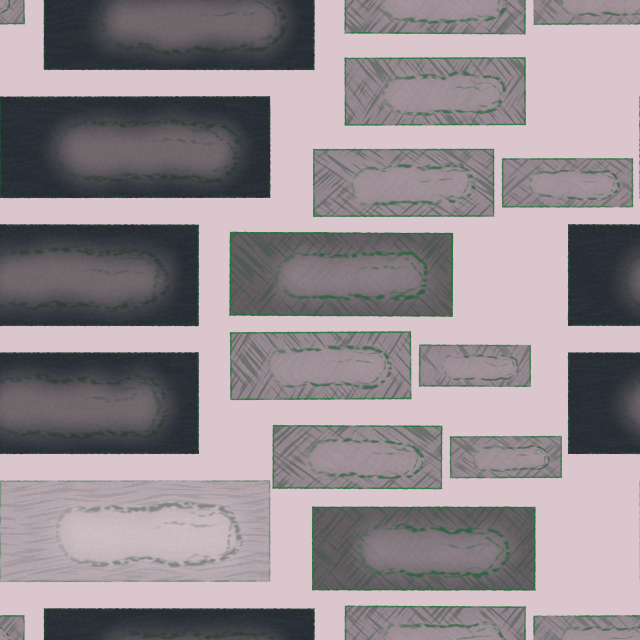
A three.js fragment shader for this pattern:

```glsl
// Loose brickwork of flat blocks on a pale pink ground, wrapping at the canvas edges.
// Each block is a box with a soft capsule-shaped glow, pencil cross-hatching made
// of stretched gradient noise, a wobbly green contour and a rough green border.
varying vec2 vUv;

const vec3 GROUND = vec3(0.86, 0.775, 0.805);
const vec3 DARK_RIM = vec3(0.16, 0.18, 0.21);
const vec3 DARK_CORE = vec3(0.44, 0.405, 0.42);
const vec3 MID_RIM = vec3(0.39, 0.365, 0.38);
const vec3 MID_CORE = vec3(0.54, 0.49, 0.52);
const vec3 GRAY_RIM = vec3(0.585, 0.53, 0.56);
const vec3 GRAY_CORE = vec3(0.635, 0.575, 0.605);
const vec3 LIGHT_RIM = vec3(0.705, 0.65, 0.68);
const vec3 LIGHT_CORE = vec3(0.80, 0.74, 0.765);
const vec3 HATCH_INK = vec3(0.24, 0.33, 0.28);
const vec3 LINE_INK = vec3(0.10, 0.40, 0.20);
const vec3 BORDER_INK = vec3(0.08, 0.47, 0.20);

const float TAU = 6.2832;
const float ASPECT = 0.375;      // block height over width
const float SOFT = 0.001;        // edge softness
const float BORDER = 0.0024;     // border thickness
const float LARGE_ROWS = 5.0;
const float SMALL_ROWS = 7.0;
const float LARGE_WIDTH = 0.423;
const float MID_WIDTH = 0.349;
const float GAP = 0.012;
const vec2 HATCH_SCALE = vec2(14.0, 205.0);   // along, across the strokes

vec2 gradientAt(vec2 cell) {
  vec3 h = fract(cell.xyx * vec3(0.1031, 0.1030, 0.0973));
  h += dot(h, h.yzx + 33.33);
  float a = TAU * fract((h.x + h.y) * h.z);
  return vec2(cos(a), sin(a));
}

float noise(vec2 p) {
  vec2 i = floor(p), f = p - i;
  vec2 u = f * f * f * (f * (f * 6.0 - 15.0) + 10.0);
  vec2 e = vec2(0.0, 1.0);
  return mix(
    mix(dot(gradientAt(i), f), dot(gradientAt(i + e.yx), f - e.yx), u.x),
    mix(dot(gradientAt(i + e), f - e), dot(gradientAt(i + e.yy), f - e.yy), u.x), u.y);
}

vec2 rotate(vec2 p, float a) {
  return vec2(cos(a) * p.x + sin(a) * p.y, cos(a) * p.y - sin(a) * p.x);
}

float hatch(vec2 p, float angle, float seed) {
  return smoothstep(0.03, 0.26, noise(rotate(p, angle) * HATCH_SCALE + seed * 17.3));
}

// Paints one block over col; ink sets the strength of the pencil work.
vec3 block(vec3 col, vec2 p, vec2 center, float w, vec3 rim, vec3 core,
           float ink, float angle, float seed) {
  vec2 d = p - center;
  d -= floor(d + 0.5);
  d = rotate(d, 0.007 * sin(seed * 2.4) * ink);
  vec2 halfSize = 0.5 * w * vec2(1.0, ASPECT);
  vec2 edge = abs(d) - halfSize;
  float box = max(edge.x, edge.y);
  if (box > 0.004) return col;
  float rough = noise(d * 190.0 + seed);
  box += 0.0008 * rough;

  // Capsule in units of half the block height
  vec2 q = d / halfSize.y;
  vec2 k = q - vec2(0.25, 0.07);
  k.y += 0.14 * noise(vec2(q.x * 1.3 + seed, sign(k.y) * 3.4));
  float cap = length(vec2(max(abs(k.x) - 1.25, 0.0), k.y)) - 0.53;
  float patches = noise(q * 1.1 + seed * 3.7);
  vec3 c = mix(core, rim, smoothstep(-0.45, 0.42, cap + 0.12 * patches));
  c += 0.02 * rough + 0.03 * patches * ink;

  // Cross-hatching, thick outside the capsule
  float strokes = hatch(d, angle, seed) * smoothstep(-0.35, 0.25, patches)
                + hatch(d, -angle - 0.12, seed + 5.0) * smoothstep(-0.25, 0.3, -patches + 0.1);
  float cover = mix(0.12, 1.0, smoothstep(-0.12, 0.2, cap));
  c = mix(c, HATCH_INK, min(strokes, 1.0) * cover * ink * 0.62);

  // Contour, its loose echo and a stray inner line
  float wobble = 0.09 * noise(q * 2.6 + seed);
  float grit = smoothstep(-0.35, 0.2, noise(d * vec2(90.0, 160.0) + seed * 2.0));
  float contour = 1.0 - smoothstep(0.015, 0.085, abs(cap + wobble));
  contour *= 0.35 + 0.65 * smoothstep(-1.9, -0.6, k.x);
  float echo = 1.0 - smoothstep(0.01, 0.05, abs(cap + 0.13 - 2.0 * wobble));
  echo *= 0.6 * smoothstep(0.5, 1.3, k.x);
  float inner = 1.0 - smoothstep(0.01, 0.045, abs(k.y + 0.16 - wobble));
  inner *= 0.5 * smoothstep(0.0, 0.5, k.x) * (1.0 - smoothstep(1.1, 1.5, k.x));
  float drawn = max(contour, max(echo, inner)) * grit;
  c = mix(c, mix(rim * 0.5, LINE_INK, 0.25 + 0.75 * ink), drawn * (0.38 + 0.42 * ink));

  // Broken border
  float border = smoothstep(-BORDER - SOFT, -BORDER + SOFT, box);
  border *= smoothstep(-0.4, 0.25, noise(d * 45.0 + seed) + 0.3 * ink);
  c = mix(c, BORDER_INK, border * (0.2 + 0.7 * ink));
  return mix(col, c, 1.0 - smoothstep(-SOFT, SOFT, box));
}

void main() {
  vec2 p = vec2(vUv.x, 1.0 - vUv.y);
  vec3 col = GROUND;
  // Large blocks: a swaying column, all dark but the last
  for (float i = 0.0; i < LARGE_ROWS; i++) {
    bool pale = i > LARGE_ROWS - 1.5;
    vec2 center = vec2(0.18 + 0.1 * cos(TAU * i / LARGE_ROWS), 0.03 + i / LARGE_ROWS);
    col = block(col, p, center, LARGE_WIDTH, pale ? LIGHT_RIM : DARK_RIM,
                pale ? LIGHT_CORE : DARK_CORE, pale ? 0.22 : 0.16, 0.06, i + 1.0);
  }
  // Smaller blocks: a second column, some rows with a partner to the right
  for (float i = 0.0; i < SMALL_ROWS; i++) {
    bool mid = i > 0.5 && mod(i, 3.0) < 0.5;
    float w = mid ? MID_WIDTH : (i < 4.5 ? 0.283 : 0.265);
    float sway = min(cos(TAU * (i - 0.35) / SMALL_ROWS), 0.5);
    vec2 center = vec2(0.62 + 0.12 * sway, i / SMALL_ROWS);
    float angle = 0.75 + 0.15 * sin(i * 2.1);
    col = block(col, p, center, w, mid ? MID_RIM : GRAY_RIM, mid ? MID_CORE : GRAY_CORE,
                mid ? 0.85 : 0.75, angle, i + 11.0);
    if (!mid && abs(i - 1.0) > 0.5) {
      float partner = i < 2.5 ? 0.205 : 0.175;
      center.x += 0.5 * (w + partner) + GAP;
      col = block(col, p, center, partner, GRAY_RIM, GRAY_CORE, 0.6, angle, i + 23.0);
    }
  }
  gl_FragColor = vec4(col, 1.0);
}
```
